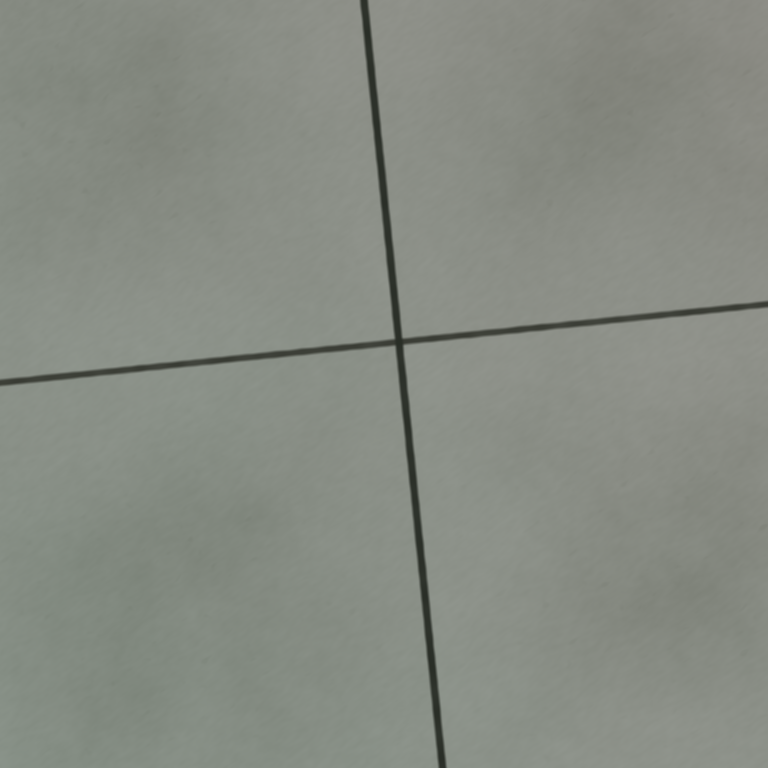
Reproduce this texture procedurally as a Shadertoy shader.

```glsl
// Worn grey-green floor tiles, slightly turned, parted by thin dark grout.
// A rotated grid gives the joints by distance; gradient noise adds stains
// that deepen toward tile centres, plus mottling and slanted grain.

#define CROSSING    vec2(0.5195, 0.5547)
#define TILT        0.102
#define TILE_SIZE   0.66
#define GROUT_HALF  vec2(0.0048, 0.0040)
#define GROUT_BLUR  0.0026
#define STAIN       0.55
#define GRAIN       0.13
#define TILE_LIGHT  vec3(0.557, 0.574, 0.544)
#define TILE_SHADE  vec3(0.470, 0.488, 0.450)
#define GROUT_DARK  vec3(0.160, 0.178, 0.150)
#define GROUT_FADED vec3(0.215, 0.225, 0.195)

vec2 hash2(vec2 p) {
    vec3 q = fract(p.xyx * vec3(0.1031, 0.1030, 0.0973));
    q += dot(q, q.yzx + 33.33);
    return fract((q.xx + q.yz) * q.zy);
}

// Gradient noise, roughly -0.7 to 0.7
float cornerSlope(vec2 cell, vec2 corner, vec2 f) {
    float angle = 6.28318 * hash2(cell + corner + 57.0).x;
    return dot(vec2(cos(angle), sin(angle)), f - corner);
}

float gradientNoise(vec2 p) {
    vec2 cell = floor(p), f = fract(p);
    vec2 s = f * f * f * (f * (f * 6.0 - 15.0) + 10.0);
    float low  = mix(cornerSlope(cell, vec2(0, 0), f), cornerSlope(cell, vec2(1, 0), f), s.x);
    float high = mix(cornerSlope(cell, vec2(0, 1), f), cornerSlope(cell, vec2(1, 1), f), s.x);
    return mix(low, high, s.y);
}

float fbm(vec2 p) {
    float sum = 0.0, amplitude = 0.6;
    for (int i = 0; i < 4; i++) {
        sum += amplitude * gradientNoise(p);
        p = mat2(1.6, 1.2, -1.2, 1.6) * p + 7.3;
        amplitude *= 0.55;
    }
    return sum;
}

mat2 rotation(float a) {
    return mat2(cos(a), sin(a), -sin(a), cos(a));
}

// Stained tile surface; centre runs from 0 at the joints to 1 mid-tile
vec3 tileSurface(vec2 uv, vec2 tileId, float centre) {
    vec2 variation = hash2(tileId + 11.0) - 0.5;
    vec2 p = uv + tileId * 3.7;
    float stain = fbm(p * 4.5) * mix(0.35, 1.0, centre);
    float mottle = fbm(p * 17.0 + 4.0) * mix(0.3, 0.7, centre);

    // Fine marks stretched along a falling diagonal
    vec2 slanted = rotation(0.95) * uv;
    float grain = gradientNoise(slanted * vec2(120.0, 48.0))
                + 0.6 * gradientNoise(slanted * vec2(210.0, 95.0));
    float speck = smoothstep(0.36, 0.62, gradientNoise(slanted * vec2(85.0, 52.0) + 19.0));

    float light = 0.94 - 0.46 * centre + 0.10 * variation.x;
    light += STAIN * stain + 0.30 * mottle + GRAIN * grain;
    light -= 0.22 * speck * mix(0.4, 1.0, centre);
    vec3 colour = mix(TILE_SHADE, TILE_LIGHT, clamp(light, -0.25, 1.2));

    // Cool green at lower left, warmer grey at upper right
    float warmth = clamp(0.5 * (uv.x + uv.y) + 0.25 * fbm(uv * 3.0 + 31.0), 0.0, 1.0);
    return colour + mix(vec3(-0.014, 0.005, -0.002), vec3(0.010, -0.006, -0.002), warmth);
}

void mainImage(out vec4 fragColor, in vec2 fragCoord) {
    vec2 uv = fragCoord / iResolution.xy;
    float pixel = 1.0 / min(iResolution.x, iResolution.y);

    // Tile grid with one joint crossing near the middle
    vec2 grid = rotation(-TILT) * (uv - CROSSING) / TILE_SIZE;
    vec2 tileId = floor(grid);
    vec2 local = fract(grid);
    vec2 jointDistance = min(local, 1.0 - local) * TILE_SIZE;
    float centre = smoothstep(0.02, 0.32, min(jointDistance.x, jointDistance.y));

    // Grout edges are soft and waver a little
    vec2 waver = 0.0006 * vec2(gradientNoise(uv * 60.0), gradientNoise(uv * 60.0 + 23.0));
    vec2 halfWidth = GROUT_HALF + waver;
    float blur = max(GROUT_BLUR, pixel);
    vec2 grout = 1.0 - smoothstep(halfWidth - blur, halfWidth + blur, jointDistance);

    // Horizontal joints are paler than vertical ones
    float fade = 0.12 * gradientNoise(uv * 35.0 + 8.0);
    vec3 colour = tileSurface(uv, tileId, centre);
    colour = mix(colour, GROUT_FADED, grout.y * (0.94 + fade));
    colour = mix(colour, GROUT_DARK, grout.x * (0.97 + 0.5 * fade));

    fragColor = vec4(clamp(colour, 0.0, 1.0), 1.0);
}
```
